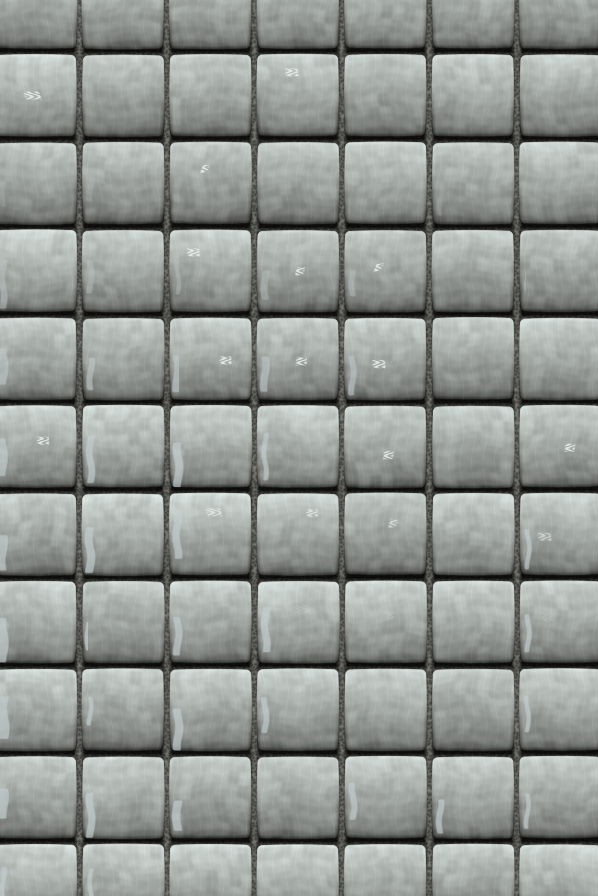
Give the GLSL for this texture, as a Shadertoy shader.

```glsl
// Wall of glazed, faceted grey tiles with grainy grout and small reflections.
#define TILES vec2(6.836, 10.21)   // repeats across and down
#define SHIFT vec2(0.908, 0.620)   // first joint, in tiles
#define HALF_SIZE 0.459            // tile half width, in tiles
#define BULGE 0.013                // outward bow of the tile edges
#define CORNER 0.055
#define FACETS vec2(7.0, 6.0)
#define FACET_TONE 0.075
#define TILE_TONE 0.05
#define GRAIN 26.0                 // grout grains per tile
#define GLINT_CHANCE 0.34
#define GROUT vec3(0.37, 0.37, 0.35)

float hash(vec2 p) {
    vec3 a = fract(p.xyx * vec3(0.1031, 0.1030, 0.0973));
    a += dot(a, a.yzx + 33.33);
    return fract((a.x + a.y) * a.z);
}

// Distance to the nearest scattered grain centre
float cellular(vec2 p) {
    vec2 cell = floor(p);
    float nearest = 2.0;
    for (int y = -1; y <= 1; y++)
    for (int x = -1; x <= 1; x++) {
        vec2 c = cell + vec2(x, y);
        vec2 centre = c + vec2(hash(c), hash(c + 57.3));
        nearest = min(nearest, length(p - centre));
    }
    return nearest;
}

float boxDistance(vec2 p, vec2 halfSize, float radius) {
    vec2 e = abs(p) - halfSize + radius;
    return length(max(e, 0.0)) + min(max(e.x, e.y), 0.0) - radius;
}

// Softly stepped random tone, one value per facet
float facetTone(vec2 p, vec2 seed) {
    vec2 i = floor(p - 0.5) + seed;
    vec2 s = smoothstep(0.32, 0.68, fract(p - 0.5));
    float low = mix(hash(i), hash(i + vec2(1, 0)), s.x);
    float high = mix(hash(i + vec2(0, 1)), hash(i + vec2(1, 1)), s.x);
    return mix(low, high, s.y) - 0.5;
}

// Cool lights, slightly warm darks
vec3 glaze(float v) {
    return v * mix(vec3(1.01, 1.01, 0.96), vec3(0.96, 1.01, 1.00), clamp(v, 0.0, 1.0));
}

vec3 groutColor(vec2 grid, vec2 q) {
    float grain = cellular(grid * GRAIN);
    vec3 col = GROUT * (0.62 + 0.75 * grain);
    // Shadow under each tile, open at the crossings
    float below = fract(q.y + 1.0) - 0.5;
    below = q.y < 0.0 ? q.y + 0.5 : q.y - 0.5;
    float shadow = smoothstep(-0.04, 0.012, below) * (1.0 - smoothstep(0.43, 0.47, abs(q.x)));
    // Darker contact line beside the tile
    float contact = smoothstep(0.485, 0.46, abs(q.x)) * 0.35;
    return col * (1.0 - 0.78 * shadow) * (1.0 - contact);
}

vec3 tileColor(vec2 q, vec2 id, vec2 uv, float d, float px) {
    vec2 seed = id * 17.0 + 200.0;
    float r1 = hash(seed + 3.1), r2 = hash(seed + 7.7), r3 = hash(seed + 11.9);

    // Hand-cut facets with wavy seams
    vec2 wave = 0.18 * sin(q.yx * vec2(9.0, 7.0) + 6.28 * vec2(r1, r2));
    vec2 f = (q / (2.0 * HALF_SIZE) + 0.5) * FACETS + wave;
    float stepped = floor(f.y) + smoothstep(0.3, 0.7, fract(f.y));
    float height = clamp(mix(f.y, stepped, 0.7) / FACETS.y, 0.0, 1.0);

    // Vertical falloff, facet tone, seams and cloudy glaze
    float v = 0.45 + 0.35 * pow(height, 0.85);
    v += FACET_TONE * facetTone(f, seed) + TILE_TONE * (r1 - 0.5);
    v += 0.025 * smoothstep(0.10, 0.0, abs(fract(f.x) - 0.5));
    v += 0.010 * sin(q.x * 31.0 + r2 * 6.0 + 2.0 * sin(q.y * 23.0 + r3 * 6.0));

    // Rounded rim: light on top, dark at the foot and sides
    float rim = smoothstep(-0.055, 0.0, d);
    v += rim * mix(-0.17, 0.05, smoothstep(-0.40, 0.44, q.y));
    v -= 0.07 * smoothstep(-0.30, -0.45, q.y);
    v -= 0.10 * smoothstep(-0.015, 0.0, d);
    vec3 col = glaze(v);

    // Small broken window reflection
    vec2 spot = q - vec2(mix(-0.20, 0.28, r2), mix(-0.12, 0.30, r3));
    spot.x += spot.y * (r1 - 0.5);
    float glint = smoothstep(px, -px, boxDistance(spot, vec2(0.035 + 0.06 * r1, 0.045), 0.01));
    glint *= 0.45 + 0.4 * sin(spot.x * 70.0 + 4.0 * sin(spot.y * 60.0 + r1 * 6.0));
    glint *= step(hash(seed + 23.0), GLINT_CHANCE) * smoothstep(0.25, 0.5, uv.y);
    col = mix(col, vec3(0.93, 0.96, 0.95), clamp(glint, 0.0, 1.0));

    // Tall side reflection, strongest at the lower left of the wall
    vec2 side = q - vec2(-0.375 + 0.015 * sin(q.y * 14.0 + r1 * 6.0), -0.22 + 0.22 * r3);
    float strip = smoothstep(px, -px, boxDistance(side, vec2(0.025 + 0.035 * r2, 0.14 + 0.14 * r1), 0.02));
    strip *= step(r2, 1.1 - 1.1 * uv.x) * (1.0 - smoothstep(0.45, 0.95, uv.y));
    return mix(col, vec3(0.77, 0.81, 0.82), 0.65 * strip);
}

void mainImage(out vec4 fragColor, in vec2 fragCoord) {
    vec2 uv = fragCoord / iResolution.xy;
    vec2 grid = uv * TILES - SHIFT;
    vec2 id = floor(grid), q = fract(grid) - 0.5;
    float px = TILES.y / iResolution.y;

    // Pillow outline, set slightly off centre by hand
    vec2 offset = 0.012 * (vec2(hash(id + 91.0), hash(id + 137.0)) - 0.5);
    vec2 local = q - offset;
    vec2 halfSize = HALF_SIZE + BULGE * (1.0 - 4.0 * local.yx * local.yx);
    float d = boxDistance(local, halfSize, CORNER);

    vec3 col = groutColor(grid, q);
    col = mix(col, tileColor(local, id, uv, d, px), smoothstep(0.6 * px, -0.6 * px, d));
    fragColor = vec4(col, 1.0);
}
```
